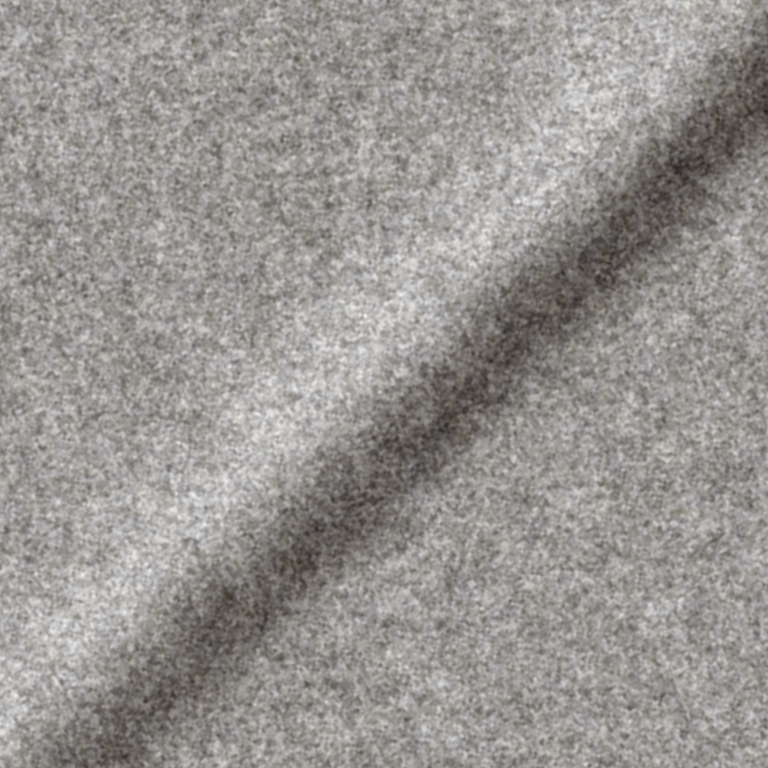
Reproduce this texture procedurally as a WebGL 2 fragment shader.

```glsl
#version 300 es
precision highp float;
// Grey melange wool cloth with one soft diagonal fold.

uniform vec2 u_resolution;
out vec4 fragColor;

float hash(vec2 cell) {
    uvec2 q = uvec2(ivec2(cell)) * uvec2(1597u, 3571u);
    uint h = (q.x ^ (q.y << 7)) * 7477u + q.y;
    h = (h ^ (h >> 15)) * 739397u;
    h = (h ^ (h >> 13)) * 951161u;
    h ^= h >> 16;
    return float(h & 65535u) / 65535.0;
}

// Smooth value noise centred on zero, from -0.5 to 0.5.
float noise(vec2 p) {
    vec2 cell = floor(p), f = fract(p);
    f = f * f * (3.0 - 2.0 * f);
    float low = mix(hash(cell), hash(cell + vec2(1, 0)), f.x);
    float high = mix(hash(cell + vec2(0, 1)), hash(cell + vec2(1, 1)), f.x);
    return mix(low, high, f.y) - 0.5;
}

vec2 rotate(vec2 p, float angle) {
    float c = cos(angle), s = sin(angle);
    return vec2(c * p.x + s * p.y, c * p.y - s * p.x);
}

// Bell with a different width on each side of its centre.
float bell(float x, float center, float below, float above) {
    float t = (x - center) / (x < center ? below : above);
    return exp(-t * t);
}

// Broad light across the fold: lit crest above, shaded valley below.
float foldLight(vec2 p) {
    float d = (p.y - p.x + 0.05) * 0.7071;
    d += 0.012 * noise(p * 5.0 + 40.0) + 0.006 * noise(p * 17.0 + 9.0);
    float crest = 0.132 * bell(d, 0.075, 0.07, 0.105);
    float valley = mix(0.20, 0.29, p.x) * bell(d, -0.054, 0.046, 0.085);
    return 0.597 + crest - valley;
}

// Fine grain, slanted fibres, woven threads and uneven dye.
float woolGrain(vec2 p) {
    float grain = 0.19 * noise(rotate(p, 0.6) * 225.0 + 400.0);
    grain += 0.08 * noise(rotate(p, 0.3) * 110.0 + 300.0);
    for (int i = 0; i < 4; i++) {
        float k = float(i);
        vec2 fibre = rotate(p, 0.35 + 0.785 * k);
        grain += 0.105 * noise(fibre * vec2(100.0, 245.0) + 500.0 + 70.0 * k);
    }
    grain += 0.06 * noise(p * vec2(50.0, 240.0) + 800.0);
    grain += 0.04 * noise(p * vec2(240.0, 50.0) + 900.0);
    grain += 0.08 * noise(p * 38.0 + 120.0) + 0.04 * noise(p * 14.0 + 210.0);
    float fleck = smoothstep(0.25, 0.45, noise(rotate(p, 0.8) * 95.0 + 640.0));
    return grain + 0.003 - 0.05 * fleck;
}

void main() {
    vec2 p = gl_FragCoord.xy / u_resolution;
    float light = foldLight(p);
    float tone = light + woolGrain(p) * mix(0.85, 1.0, smoothstep(0.33, 0.65, light));

    // Dark wool is warmer, with faint cool fibres mixed in.
    float warmth = mix(1.2, 0.4, smoothstep(0.35, 0.78, tone));
    vec3 color = tone + vec3(0.016, 0.0, -0.016) * warmth;
    color += vec3(-0.008, -0.004, 0.026) * noise(p * 75.0 + 450.0);
    fragColor = vec4(clamp(color, 0.0, 1.0), 1.0);
}
```
